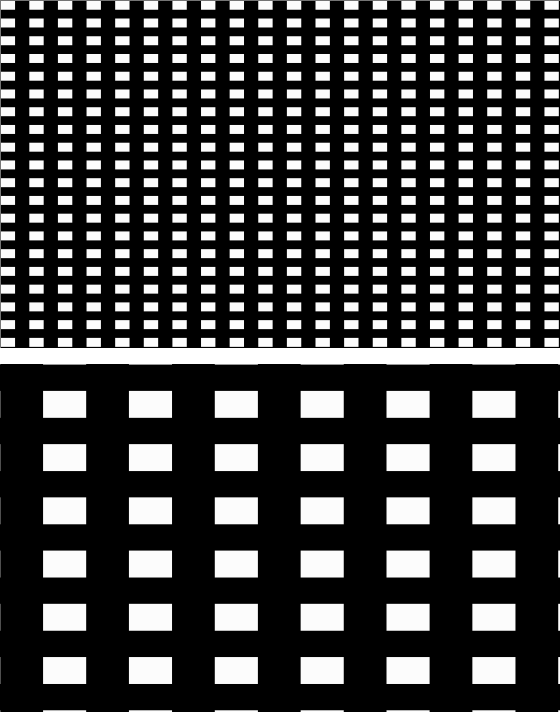
Top: the whole. Bottom: its middle third, enlarged.
Write a WebGL 1 fragment shader that draws this pattern.

```glsl
precision highp float;
// Regular grid of white rectangles on black, with a hairline along the top and left.

uniform vec2 u_resolution;

// Pixel coverage of a region whose edge distance is given in pixels.
float coverage(float edgeDistance) {
  return clamp(edgeDistance + 0.5, 0.0, 1.0);
}

void main() {
  // Canvas position, 0 to 1, measured from the top left.
  vec2 uv = gl_FragCoord.xy / u_resolution;
  uv.y = 1.0 - uv.y;

  // Twenty columns and rows, the outer ones meeting the canvas edges.
  vec2 repeats = vec2(19.567, 19.613);
  vec2 cellPixels = u_resolution / repeats;
  vec2 fromCentre = abs(fract(uv * repeats - vec2(0.275, 0.296) + 0.5) - 0.5);

  // Each rectangle fills half its cell both ways.
  vec2 inside = (vec2(0.251, 0.253) - fromCentre) * cellPixels;
  float rectangle = coverage(inside.x) * coverage(inside.y);

  // Light hairline on the top and left edges.
  vec2 toEdge = (vec2(0.0012, 0.0019) - uv) * u_resolution;
  float hairline = max(coverage(toEdge.x), coverage(toEdge.y));

  float shade = max(0.99 * rectangle, 0.69 * hairline);
  gl_FragColor = vec4(vec3(shade), 1.0);
}
```
